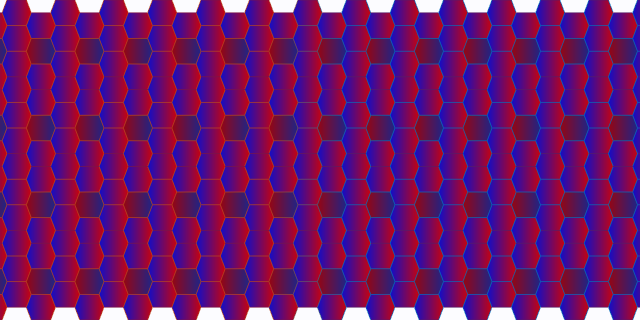
Reproduce this pattern procedurally as a Shadertoy shader.

```glsl
#define COLUMNS 26.39
#define ROWS 12.0
#define FIRST_COLUMN 0.687
#define LINE_WIDTH 0.0032
#define LINE_OPACITY 0.7
#define BLUE vec3(0.06, 0.05, 0.79)
#define RED vec3(0.78, 0.01, 0.05)
#define DARK_RED vec3(0.59, 0.02, 0.07)
#define DARK_BLUE vec3(0.12, 0.14, 0.53)
#define WARM_LINE vec3(0.72, 0.27, 0.12)
#define COOL_LINE vec3(0.04, 0.42, 0.72)
#define PAPER vec3(0.99, 0.99, 1.0)

// Odd columns sit half a row lower
float columnShift(float column) {
    return 0.5 * mod(column, 2.0);
}

// Horizontal room left before the slanted side of a hexagon
float sideMargin(vec2 grid, float column) {
    float y = fract(grid.y - columnShift(column)) - 0.5;
    return 0.6 - 0.4 * abs(y) - abs(grid.x - column);
}

vec3 hexFill(float column, float row, float x) {
    if (row < 0.0 || row >= ROWS) return PAPER;
    float t = clamp(x / 1.2 + 0.5, 0.0, 1.0);
    bool reversed = mod(column, 2.0) > 0.5 && mod(row, 3.0) == 1.0;
    return reversed ? mix(DARK_RED, DARK_BLUE, t) : mix(BLUE, RED, t);
}

void mainImage(out vec4 fragColor, in vec2 fragCoord) {
    vec2 uv = fragCoord / iResolution.xy;
    float pixel = 1.0 / iResolution.y;
    vec2 cellSize = vec2(iResolution.x * pixel / COLUMNS, 1.0 / (ROWS + 0.5));

    // Grid coordinates: columns from the left, rows from the top
    vec2 grid = vec2(uv.x * COLUMNS - FIRST_COLUMN, (1.0 - uv.y) * (ROWS + 0.5));

    // Owning hexagon among the two nearest columns
    float column = floor(grid.x);
    if (sideMargin(grid, column + 1.0) > sideMargin(grid, column)) column += 1.0;
    float rowPosition = grid.y - columnShift(column);
    float row = floor(rowPosition);
    vec3 color = hexFill(column, row, grid.x - column);

    // Distances to the slanted and flat sides, in canvas heights
    float side = sideMargin(grid, column) / length(vec2(1.0, 0.4) / cellSize);
    float flatSide = (0.5 - abs(rowPosition - row - 0.5)) * cellSize.y;

    // Outlines shift from warm to cool; every third flat side is subdued
    vec3 lineColor = mix(WARM_LINE, COOL_LINE, smoothstep(0.4, 0.56, uv.x));
    float edgeIndex = floor(rowPosition + 0.5);
    if (flatSide < side && mod(edgeIndex, 3.0) == 0.0)
        lineColor = mix(vec3(0.42, 0.03, 0.32), lineColor, 0.2);

    float halfWidth = 0.5 * LINE_WIDTH;
    float edge = min(side, flatSide);
    float coverage = 1.0 - smoothstep(halfWidth - 0.5 * pixel, halfWidth + 0.5 * pixel, edge);
    fragColor = vec4(mix(color, lineColor, LINE_OPACITY * coverage), 1.0);
}
```
